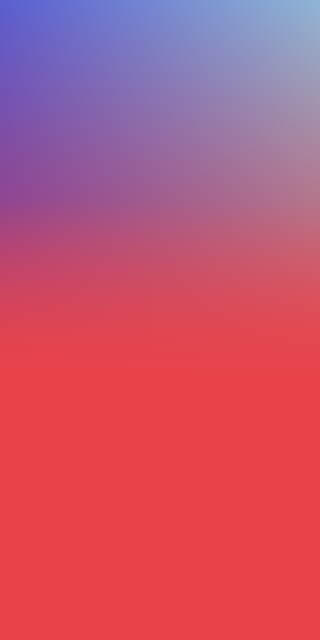
A Shadertoy shader for this background:

```glsl
void mainImage(out vec4 fragColor, in vec2 fragCoord) {
    vec2 uv = fragCoord / iResolution.xy;

    // Cool colours run from left to right along the top and along the knee
    vec3 sky = mix(vec3(0.35, 0.37, 0.82), vec3(0.56, 0.71, 0.83), uv.x);
    vec3 dusk = mix(vec3(0.56, 0.27, 0.57), vec3(0.71, 0.46, 0.54), uv.x);
    vec3 coral = vec3(0.914, 0.263, 0.290);

    // The knee tilts gently down to the right
    float knee = mix(0.69, 0.68, uv.x);
    vec3 cool = mix(dusk, sky, clamp((uv.y - knee) / (1.0 - knee), 0.0, 1.0));

    // Ease the cool band into flat coral below
    float fade = clamp((uv.y - 0.4) / (knee - 0.4), 0.0, 1.0);
    fragColor = vec4(mix(coral, cool, pow(fade, 1.7)), 1.0);
}
```
